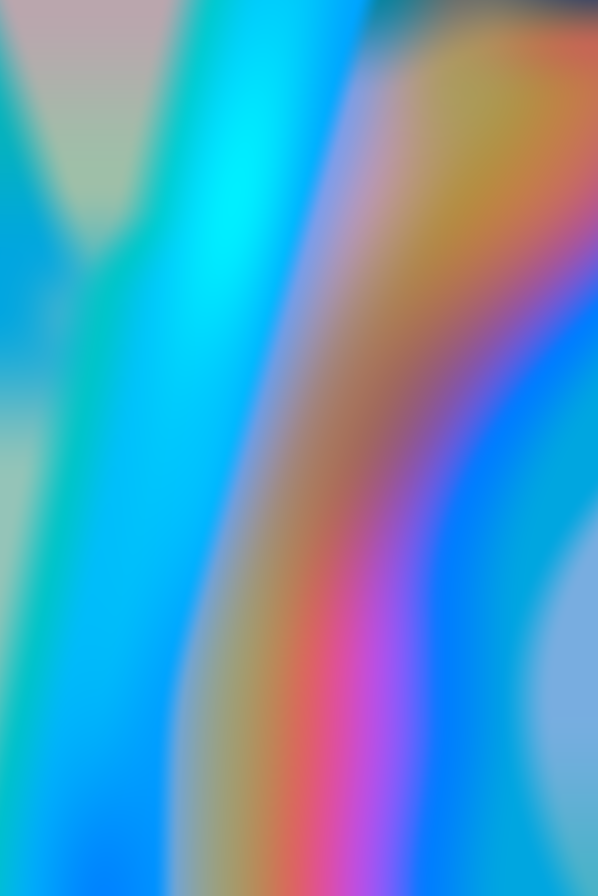
Write a Shadertoy shader that draws this background.

```glsl
#define EDGE_SOFT 0.022
#define RAMP_SHARPNESS 1.5
#define TEAL vec3(0.0, 0.77, 0.78)
#define AZURE vec3(0.0, 0.74, 0.98)
#define DEEP_BLUE vec3(0.0, 0.49, 1.0)
#define CYAN vec3(0.0, 0.94, 1.0)
#define SAGE vec3(0.62, 0.75, 0.66)
#define MAUVE vec3(0.73, 0.65, 0.68)
#define PALE_BLUE vec3(0.47, 0.68, 0.88)
#define SLATE vec3(0.18, 0.25, 0.41)

// Iridescent ramps, running from the cyan band to the blue arc
const vec3 upperRamp[9] = vec3[9](
    vec3(0.37, 0.63, 1.00), vec3(0.77, 0.59, 0.74), vec3(0.72, 0.59, 0.46),
    vec3(0.70, 0.56, 0.22), vec3(0.77, 0.50, 0.26), vec3(0.79, 0.43, 0.36),
    vec3(0.74, 0.33, 0.54), vec3(0.55, 0.32, 0.82), vec3(0.04, 0.47, 1.00));
const vec3 middleRamp[9] = vec3[9](
    vec3(0.34, 0.64, 1.00), vec3(0.59, 0.57, 0.70), vec3(0.64, 0.51, 0.46),
    vec3(0.66, 0.46, 0.36), vec3(0.63, 0.41, 0.35), vec3(0.59, 0.36, 0.46),
    vec3(0.53, 0.33, 0.64), vec3(0.41, 0.35, 0.88), vec3(0.02, 0.47, 1.00));
const vec3 lowerRamp[9] = vec3[9](
    vec3(0.38, 0.65, 0.95), vec3(0.57, 0.64, 0.60), vec3(0.63, 0.62, 0.43),
    vec3(0.73, 0.54, 0.33), vec3(0.88, 0.39, 0.34), vec3(0.89, 0.30, 0.62),
    vec3(0.76, 0.30, 0.90), vec3(0.53, 0.36, 1.00), vec3(0.04, 0.47, 1.00));

// Blend of all ramp stops, weighted by closeness
vec3 sampleRamp(vec3 stops[9], float s) {
    vec3 sum = vec3(0.0);
    float total = 0.0;
    for (int i = 0; i < 9; i++) {
        float d = clamp(s, 0.0, 1.0) * 8.0 - float(i);
        float w = exp(-RAMP_SHARPNESS * d * d);
        sum += stops[i] * w;
        total += w;
    }
    return sum / total;
}

float softMax(float a, float b, float k) {
    return 0.5 * (a + b + sqrt((a - b) * (a - b) + k * k));
}

float softEdge(float d, float width) {
    return smoothstep(-width, width, d);
}

float glow(vec2 p, vec2 center, vec2 radius) {
    vec2 d = (p - center) / radius;
    return exp(-dot(d, d));
}

// Horizontal positions of the flowing edges; t runs downward
float bandLeft(float t) {
    return mix(0.345 - 0.36 * t, 0.27 - 0.31 * t, smoothstep(0.23, 0.34, t));
}

float bandRight(float t) {
    return softMax(0.618 - 0.44 * t, 0.275, 0.03);
}

float arcEdge(float t) {
    float m = max(0.68 - t, 0.0);
    float m2 = m * m;
    return 0.73 + 2.4 * m2 / (1.0 + 3.0 * m2 * m2) - 0.03 * smoothstep(0.8, 1.0, t);
}

float paleEdge(float t) {
    float d = t - 0.78;
    return 0.855 + (d < 0.0 ? 2.6 : 1.6) * d * d;
}

// Pale wedge and blue lobe on the left
vec3 leftField(float x, float t) {
    vec3 pale = mix(MAUVE, SAGE, smoothstep(0.0, 0.2, t));
    pale = mix(pale, vec3(0.25, 0.73, 0.77), smoothstep(0.2, 0.33, t));
    vec3 lobe = mix(vec3(0.02, 0.70, 0.74), vec3(0.0, 0.65, 0.88), smoothstep(0.13, 0.3, t));
    vec3 col = mix(lobe, pale, softEdge(x - 0.5 * t + 0.025, 0.05));
    col = mix(col, vec3(0.30, 0.71, 0.80), glow(vec2(x, t), vec2(0.11, 0.35), vec2(0.06, 0.05)) * 0.7);
    return mix(col, vec3(0.58, 0.77, 0.72), smoothstep(0.34, 0.54, t));
}

// Bright diagonal band with a cyan streak
vec3 cyanBand(float x, float t, float left, float right) {
    float u = (x - left) / (right - left);
    vec3 col = mix(TEAL, AZURE, smoothstep(0.0, 0.35, u));
    col = mix(col, vec3(0.0, 0.63, 1.0), smoothstep(0.5, 1.0, u));
    vec2 p = vec2(x + 0.28 * (t - 0.23), t);
    col = mix(col, CYAN, glow(p, vec2(0.39, 0.23), vec2(0.095, 0.22)));
    col = mix(col, vec3(0.0, 0.79, 1.0), 0.6 * glow(p, vec2(0.41, 0.52), vec2(0.08, 0.16)));
    return mix(col, DEEP_BLUE, 0.9 * glow(vec2(x, t), vec2(0.17, 1.02), vec2(0.11, 0.17)));
}

// Warm spectrum between the band and the arc
vec3 warmField(float x, float t, float left, float right) {
    float s = (x - left) / (right - left);
    vec3 col = mix(sampleRamp(upperRamp, s), sampleRamp(middleRamp, s), smoothstep(0.2, 0.44, t));
    col = mix(col, sampleRamp(lowerRamp, s), smoothstep(0.46, 0.76, t));
    col = mix(col, vec3(0.65, 0.62, 0.33), 0.75 * glow(vec2(x, t), vec2(0.78, 0.08), vec2(0.12, 0.1)));
    col = mix(col, vec3(0.78, 0.36, 0.36), 0.7 * glow(vec2(x, t), vec2(1.0, 0.05), vec2(0.16, 0.04)));
    vec3 shade = mix(vec3(0.0, 0.51, 0.62), vec3(0.40, 0.42, 0.41), smoothstep(0.62, 0.78, x));
    shade = mix(shade, SLATE, smoothstep(0.8, 1.0, x));
    float depth = mix(0.11, 0.055, smoothstep(0.62, 0.85, x));
    return mix(col, shade, 1.0 - smoothstep(-0.02, depth, t));
}

// Blue arc fading to a pale pool on the right
vec3 arcField(float x, float t, float left) {
    vec3 col = mix(DEEP_BLUE, vec3(0.0, 0.65, 0.88), smoothstep(0.0, 0.15, x - left));
    vec3 pool = mix(PALE_BLUE, vec3(0.28, 0.70, 0.78), smoothstep(0.78, 1.02, t));
    float d = x - paleEdge(t);
    return mix(col, pool, smoothstep(-0.02, 0.07, d));
}

void mainImage(out vec4 fragColor, in vec2 fragCoord) {
    vec2 uv = fragCoord / iResolution.xy;
    float x = uv.x, t = 1.0 - uv.y;
    float left = bandLeft(t), right = bandRight(t), arc = arcEdge(t);

    vec3 col = leftField(x, t);
    col = mix(col, cyanBand(x, t, left, right), smoothstep(-0.075, 0.02, x - left));
    col = mix(col, warmField(x, t, right, arc), softEdge(x - right, EDGE_SOFT));
    col = mix(col, arcField(x, t, arc), softEdge(x - arc, EDGE_SOFT));
    fragColor = vec4(clamp(col, 0.0, 1.0), 1.0);
}
```
